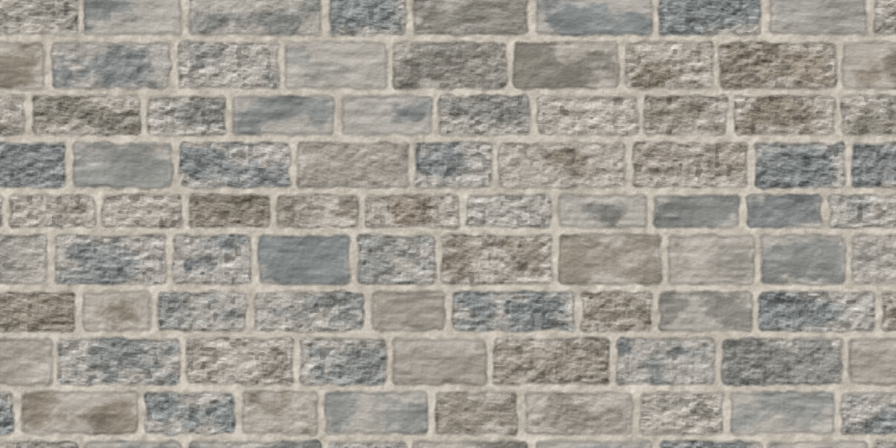
Reproduce this texture procedurally as a WebGL 2 fragment shader.

```glsl
#version 300 es
precision highp float;

uniform vec2 u_resolution;
out vec4 fragColor;

// Layout, in units of the canvas height (the canvas is 2 wide, 1 high)
const vec2 CANVAS = vec2(2.0, 1.0);
const int ROWS = 9;
const float ROW_EDGE[10] = float[](0.023, 0.133, 0.253, 0.357, 0.484, 0.573, 0.690, 0.794, 0.914, 1.023);
const float STONES[9] = float[](9.0, 8.0, 9.0, 9.0, 10.0, 8.0, 9.0, 8.0, 8.0);
const float PHASE[9] = float[](0.33, 0.54, 0.67, 0.54, 0.14, 0.57, 0.44, 0.42, 0.78);
const float WIDTH_JITTER = 0.34;
const float JOINT_HALF = 0.0085;
const float CORNER = 0.010;
const float EDGE_WOBBLE = 0.013;

// Surface
const float RELIEF = 0.62;
const vec2 LIGHT_STEP = vec2(-0.0035, 0.0050);
const vec3 SLATE = vec3(0.51, 0.525, 0.52);
const vec3 EARTH = vec3(0.55, 0.515, 0.465);
const vec3 PALE = vec3(0.67, 0.645, 0.61);
const vec3 LIME = vec3(0.73, 0.705, 0.67);
const vec3 MORTAR = vec3(0.775, 0.745, 0.695);

float hash(vec2 p) {
    return fract(sin(dot(p, vec2(127.1, 311.7))) * 43758.5453);
}

float noise(vec2 p) {
    vec2 i = floor(p), f = fract(p);
    f = f * f * (3.0 - 2.0 * f);
    return mix(mix(hash(i), hash(i + vec2(1, 0)), f.x),
               mix(hash(i + vec2(0, 1)), hash(i + vec2(1, 1)), f.x), f.y);
}

float fbm(vec2 p) {
    float sum = 0.0, amp = 0.53;
    for (int i = 0; i < 4; i++) {
        sum += amp * noise(p);
        p = p * 2.03 + 17.3;
        amp *= 0.5;
    }
    return sum;
}

// Position of the i-th upright joint of a row; wraps around the canvas
float jointX(float i, int row) {
    float n = STONES[row];
    float shift = WIDTH_JITTER * (hash(vec2(mod(i, n), float(row) + 3.0)) - 0.5);
    return (i + PHASE[row] + shift) * CANVAS.x / n;
}

float roundedBox(vec2 p, vec2 halfSize, float radius) {
    vec2 q = abs(p) - halfSize + radius;
    return length(max(q, 0.0)) + min(max(q.x, q.y), 0.0) - radius;
}

// Brightness change of a rough surface lit from the upper left
float relief(vec2 p, vec2 grain) {
    return fbm(p * grain) - fbm((p + LIGHT_STEP) * grain);
}

void main() {
    vec2 p = gl_FragCoord.xy / u_resolution * CANVAS;
    float pixel = 1.0 / u_resolution.y;

    // Find the course
    float y = p.y < ROW_EDGE[0] ? p.y + 1.0 : p.y;
    int row = 0;
    for (int i = 1; i < ROWS; i++) if (y >= ROW_EDGE[i]) row = i;

    // Find the stone between two joints
    float n = STONES[row];
    float i = floor(p.x * n / CANVAS.x - PHASE[row]);
    if (p.x < jointX(i, row)) i -= 1.0;
    else if (p.x >= jointX(i + 1.0, row)) i += 1.0;
    vec2 lower = vec2(jointX(i, row), ROW_EDGE[row]);
    vec2 upper = vec2(jointX(i + 1.0, row), ROW_EDGE[row + 1]);
    vec2 id = vec2(mod(i, n), float(row));

    // Worn outline
    float d = roundedBox(vec2(p.x, y) - 0.5 * (lower + upper),
                         0.5 * (upper - lower) - JOINT_HALF, CORNER);
    d += EDGE_WOBBLE * (fbm(p * 34.0) - 0.5);
    float inside = 1.0 - smoothstep(-0.0025 - pixel, 0.0025 + pixel, d);

    // Each stone has its own tint and tooling
    float tint = hash(id + 11.0);
    float paleness = hash(id + 23.0);
    float tooling = smoothstep(0.5, 0.8, hash(id + 37.0));
    vec3 stone = mix(SLATE, EARTH, smoothstep(0.3, 0.8, tint));
    stone = mix(stone, PALE, 0.75 * paleness * paleness);
    stone *= 0.86 + 0.28 * fbm(p * 14.0 + id * 5.0);

    // Lime smears, thicker towards the edges
    float smear = fbm(p * vec2(11.0, 17.0) + id * 7.0) + 0.35 * (hash(id + 51.0) - 0.5);
    smear += 0.16 * smoothstep(-0.035, 0.0, d) + 0.25 * (fbm(p * 60.0) - 0.5);
    stone = mix(stone, LIME, 0.8 * smoothstep(0.50, 0.72, smear));

    // Chiselled relief, fine tooled lines and pits
    float rough = relief(p + id, vec2(42.0, 62.0));
    float lines = noise((p + id) * vec2(18.0, 125.0)) - 0.5;
    stone += RELIEF * rough * mix(1.0, 0.4, tooling) + 0.10 * lines * tooling;
    float pits = smoothstep(0.62, 0.85, noise(p * vec2(75.0, 95.0) + id));
    stone *= 1.0 - 0.20 * pits * (1.0 - tooling);
    stone *= 1.0 - 0.13 * smoothstep(-0.009, -0.001, d);

    // Sandy mortar
    vec3 mortar = MORTAR + 0.22 * (fbm(p * 50.0) - 0.5) + 0.18 * relief(p, vec2(70.0));
    mortar *= 1.0 - 0.08 * (1.0 - smoothstep(0.0, 0.006, d));

    fragColor = vec4(mix(mortar, stone, inside), 1.0);
}
```
